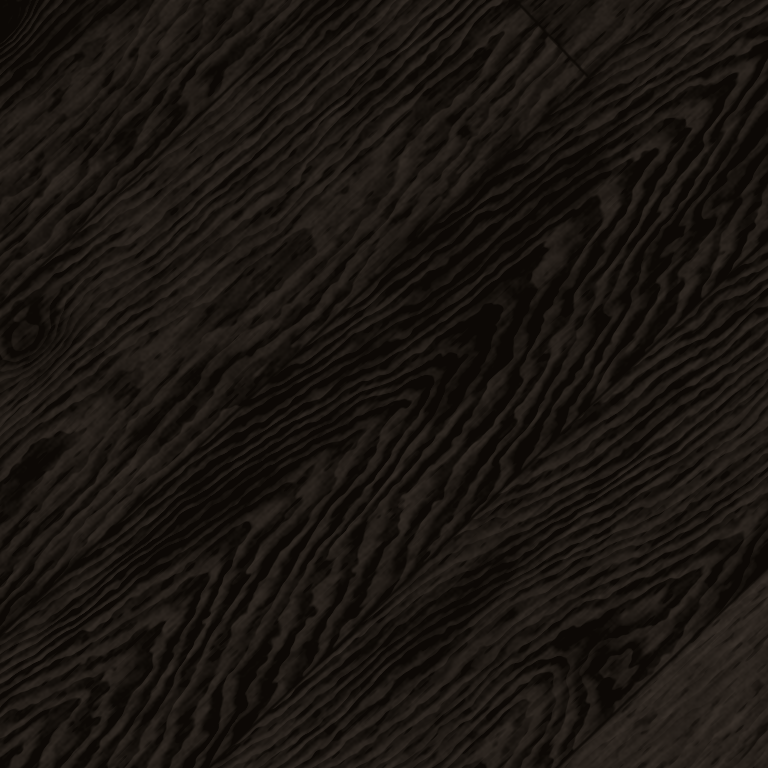
Write a Shadertoy shader that draws this texture.

```glsl
// Dark stained oak floorboards laid diagonally, with arched grain, pores and knots.

const vec3  DARK_STAIN   = vec3(0.046, 0.032, 0.018);
const vec3  LIGHT_WOOD   = vec3(0.212, 0.182, 0.158);
const float BOARD_ANGLE  = 0.759;   // radians
const float BOARD_WIDTH  = 0.312;
const float BOARD_OFFSET = 0.125;
const float JOINT_ALONG  = 1.175;   // position of the butt joint
const float SEAM_WIDTH   = 0.0016;
const float RING_SPACING = 0.0175;
const float RING_DEPTH   = 0.56;
const float FIBRE_DEPTH  = 0.50;
const float PORE_DEPTH   = 0.30;
const float BASE_TONE    = 0.65;

// Per board: arch axis from its centre, arch steepness, tone shift, ring strength
const vec4 BOARDS[5] = vec4[5](
    vec4( 0.10, 12.0,  0.13, 0.30),
    vec4(-0.08,  5.0,  0.02, 0.85),
    vec4( 0.03,  4.5,  0.00, 1.10),
    vec4(-0.03, 13.0,  0.01, 0.80),
    vec4( 0.02, 15.0, -0.04, 0.75));

// Knots: position along, position across, radius
const vec3 KNOTS[3] = vec3[3](
    vec3(0.662, -0.435, 0.042),
    vec3(0.410,  0.376, 0.034),
    vec3(0.665,  0.700, 0.028));

float hash(vec2 p) {
    return fract(sin(dot(p, vec2(127.1, 311.7))) * 43758.5453);
}

float noise(vec2 p) {
    vec2 cell = floor(p);
    vec2 f = fract(p);
    f = f * f * (3.0 - 2.0 * f);
    float low  = mix(hash(cell), hash(cell + vec2(1.0, 0.0)), f.x);
    float high = mix(hash(cell + vec2(0.0, 1.0)), hash(cell + vec2(1.0, 1.0)), f.x);
    return mix(low, high, f.y);
}

float fbm(vec2 p) {
    float sum = 0.0;
    float amplitude = 0.5;
    for (int i = 0; i < 3; i++) {
        sum += amplitude * noise(p);
        p = p * 2.03 + 17.7;
        amplitude *= 0.5;
    }
    return sum / 0.875;
}

// Dark centre of the knots, 0 to 1; also bends the rings around them
float knotField(vec2 p) {
    float field = 0.0;
    for (int i = 0; i < 3; i++) {
        vec2 d = (p - KNOTS[i].xy) / KNOTS[i].z;
        d.x /= 1.5;
        field += exp(-dot(d, d));
    }
    return field;
}

// Growth rings: nested arches that fade in slowly and end in a sharp edge
float growthRings(vec2 p, float centre, vec4 board, vec2 seed, float knot) {
    float meander = 0.05 * (noise(vec2(p.x * 3.5, 0.0) + seed) - 0.5);
    float side = p.y - centre - board.x - meander;
    float arch = sqrt(side * side + 0.00018) + 0.25 * side;
    float phase = (p.x / board.y + arch) / RING_SPACING;
    phase += 2.4 * fbm(p * vec2(4.5, 13.0) + seed);
    phase += 0.55 * noise(p * vec2(22.0, 60.0) + seed);
    phase += 0.28 * noise(p * vec2(80.0, 150.0) + seed);
    phase += 3.0 * knot;
    float f = fract(phase);
    return smoothstep(0.15, 0.65, f) * (1.0 - smoothstep(0.86, 1.0, f));
}

void mainImage(out vec4 fragColor, in vec2 fragCoord) {
    vec2 uv = fragCoord / iResolution.y;
    float pixel = 1.0 / iResolution.y;

    // Board space: x runs along the boards, y across them
    float c = cos(BOARD_ANGLE);
    float s = sin(BOARD_ANGLE);
    vec2 p = vec2(c * uv.x + s * uv.y, c * uv.y - s * uv.x);

    float row = floor((p.y - BOARD_OFFSET) / BOARD_WIDTH);
    float centre = BOARD_OFFSET + BOARD_WIDTH * (row + 0.5);
    vec4 board = BOARDS[clamp(int(row) + 3, 0, 4)];
    float isJointRow = 1.0 - step(0.5, abs(row));
    float beyondJoint = isJointRow * step(JOINT_ALONG, p.x);
    vec2 seed = vec2(17.3, 9.1) * (row + 7.0 * beyondJoint + 5.0);

    // Grain layers
    float knot = knotField(p);
    float rings = growthRings(p, centre, board, seed, knot);
    float ringStrength = board.w * (0.45 + 0.9 * noise(p * vec2(5.0, 24.0) + seed));
    ringStrength *= 1.0 - 0.5 * beyondJoint;
    float fibre = 0.6 * noise(p * vec2(14.0, 150.0) + seed)
                + 0.4 * noise(p * vec2(40.0, 290.0) + seed);
    float pores = smoothstep(0.55, 0.85, noise(p * vec2(55.0, 240.0) + seed + 31.0));
    float blotch = smoothstep(0.50, 0.80, fbm(p * vec2(3.5, 13.0) + seed + 53.0));
    float speckle = noise(uv * 260.0) - 0.5;

    float tone = BASE_TONE + board.z - 0.05 * beyondJoint;
    tone += FIBRE_DEPTH * (fibre - 0.5) + 0.14 * speckle;
    tone -= RING_DEPTH * ringStrength * rings;
    tone -= PORE_DEPTH * pores * (0.4 + 0.6 * rings);
    tone -= 0.34 * blotch + 0.42 * min(knot, 1.0);

    // Seams between boards and the butt joint
    float seamDistance = 0.5 * BOARD_WIDTH - abs(p.y - centre);
    float jointDistance = mix(1.0, abs(p.x - JOINT_ALONG), isJointRow);
    float edge = min(seamDistance, jointDistance);
    float seam = 1.0 - smoothstep(SEAM_WIDTH - pixel, SEAM_WIDTH + pixel, edge);
    tone -= 0.12 * exp(-edge / 0.006);
    tone = mix(tone, 0.0, 0.8 * seam);

    fragColor = vec4(mix(DARK_STAIN, LIGHT_WOOD, clamp(tone, 0.0, 1.15)), 1.0);
}
```
